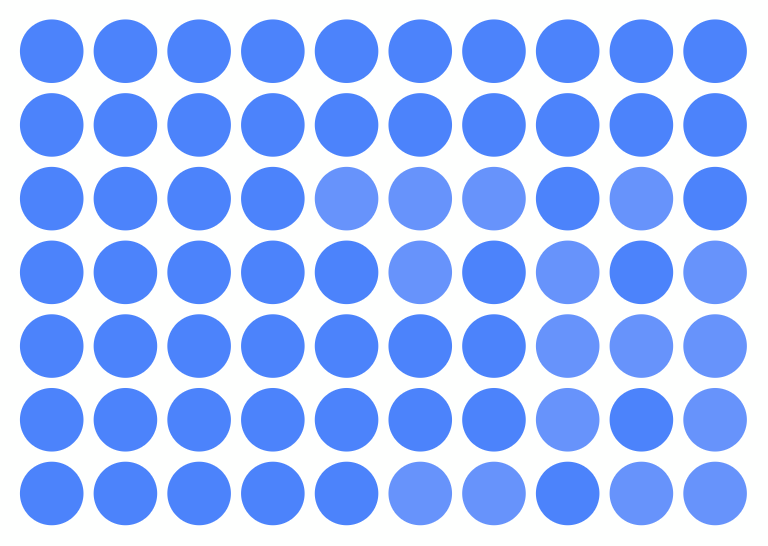
Write a Shadertoy shader that draws this pattern.

```glsl
// Ten by seven grid of blue discs on white, with paler discs scattered at lower right.

float hash(vec2 p) {
    return fract(sin(dot(p, vec2(127.1, 311.7))) * 43758.5453);
}

void mainImage(out vec4 fragColor, in vec2 fragCoord) {
    vec2 uv = fragCoord / iResolution.y;
    float pixel = 1.0 / iResolution.y;

    // Nearest disc, counted from the lower left
    vec2 grid = (uv - vec2(0.0947, 0.0962)) / 0.135;
    vec2 cell = clamp(floor(grid + 0.5), vec2(0.0), vec2(9.0, 6.0));
    float disc = length(grid - cell) * 0.135 - 0.0582;

    // Paler discs fall at random within the lower right block
    float inBlock = step(3.5, cell.x) * step(cell.y, 4.5);
    float pale = inBlock * step(hash(cell), 0.43);
    vec3 discColor = mix(vec3(0.297, 0.514, 0.985), vec3(0.403, 0.578, 0.985), pale);

    // Smooth edge, one pixel wide
    float coverage = clamp(0.5 - disc / pixel, 0.0, 1.0);
    vec3 color = mix(vec3(0.995, 1.0, 0.995), discColor, coverage);
    fragColor = vec4(color, 1.0);
}
```
